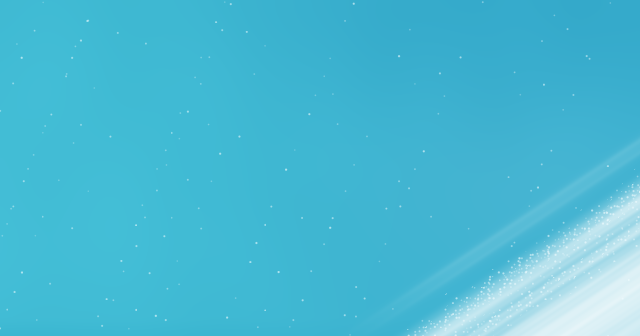
A WebGL 1 fragment shader for this background:

```glsl
precision highp float;

uniform vec2 u_resolution;

vec2 hash2(vec2 p) {
  p = vec2(dot(p, vec2(127.1, 311.7)), dot(p, vec2(269.5, 183.3)));
  return fract(sin(p) * 43758.5);
}

float gradientNoise(vec2 p) {
  vec2 i = floor(p), f = fract(p);
  vec2 u = f * f * (3.0 - 2.0 * f);
  vec2 r = vec2(1.0, 0.0);
  float a = dot(hash2(i) * 2.0 - 1.0, f);
  float b = dot(hash2(i + r.xy) * 2.0 - 1.0, f - r.xy);
  float c = dot(hash2(i + r.yx) * 2.0 - 1.0, f - r.yx);
  float d = dot(hash2(i + r.xx) * 2.0 - 1.0, f - r.xx);
  return mix(mix(a, b, u.x), mix(c, d, u.x), u.y);
}

// Soft ridge centred on c with half-width w
float ridge(float x, float c, float w) {
  float t = (x - c) / w;
  return exp(-t * t);
}

// Sparse round specks, at most one per cell
float specks(vec2 p, float cell, float density, float pixel) {
  vec2 id = floor(p / cell);
  vec2 center = (id + 0.25 + 0.5 * hash2(id)) * cell;
  vec2 pick = hash2(id + 37.0);
  float radius = mix(0.0012, 0.0024, pick.y);
  float dotMask = 1.0 - smoothstep(radius - 0.5 * pixel, radius + pixel, length(p - center));
  return dotMask * step(pick.x, density) * (0.4 + 0.6 * pick.y);
}

vec3 seaBackdrop(vec2 uv, vec2 p) {
  vec3 color = mix(vec3(0.245, 0.725, 0.825), vec3(0.245, 0.695, 0.815), smoothstep(0.2, 0.9, uv.x));
  float topRight = smoothstep(0.45, 1.0, uv.y) * smoothstep(0.1, 0.85, uv.x);
  color = mix(color, vec3(0.205, 0.665, 0.795), topRight * 0.9);
  color = mix(color, vec3(0.27, 0.75, 0.845), 0.75 * exp(-dot(p - vec2(0.1, 0.45), p - vec2(0.1, 0.45)) * 4.0));
  color = mix(color, vec3(0.28, 0.71, 0.825), 0.7 * ridge(uv.x, 0.82, 0.2) * ridge(uv.y, 0.42, 0.22));
  color -= vec3(0.02, 0.015, 0.01) * smoothstep(0.06, 0.0, uv.y) * (1.0 - uv.x);
  return color + 0.012 * gradientNoise(p * vec2(4.0, 2.5) + 3.0);
}

void main() {
  vec2 uv = gl_FragCoord.xy / u_resolution;
  vec2 p = gl_FragCoord.xy / u_resolution.y;
  p.x *= 1.91 * u_resolution.y / u_resolution.x;
  float pixel = 1.0 / u_resolution.y;

  // Beam coordinates: along the slope, and across toward the lower right
  vec2 q = p - vec2(1.206, 0.0);
  float along = dot(q, vec2(0.835, 0.551));
  float across = dot(q, vec2(0.551, -0.835));

  vec3 color = seaBackdrop(uv, p);

  // Faint outer streak with two strands
  float strands = 0.15 * ridge(across, -0.083, 0.024)
                + 0.10 * ridge(across, -0.098, 0.008)
                + 0.07 * ridge(across, -0.068, 0.007);
  color = mix(color, vec3(0.75, 0.91, 0.94), strands * smoothstep(-0.25, 0.35, along));

  // Main beam: pale veil, bright strands and a white core
  float fine = gradientNoise(vec2(along * 1.6, across * 75.0));
  float broad = gradientNoise(vec2(along * 1.1 + 5.0, across * 28.0));
  float beam = 0.56 * smoothstep(-0.025, 0.055, across)
             + 0.14 * ridge(across, 0.055, 0.022)
             + 0.10 * ridge(across, 0.115, 0.016)
             + 0.33 * smoothstep(0.14, 0.225, across)
             - 0.09 * smoothstep(0.27, 0.34, across);
  float texture = (0.16 * fine + 0.2 * broad) * smoothstep(-0.02, 0.06, across);
  beam += texture * (1.0 - 0.5 * smoothstep(0.17, 0.23, across));
  beam += 0.1 * smoothstep(0.45, 0.85, along) * ridge(across, 0.045, 0.04);
  color = mix(color, vec3(0.955, 0.98, 0.985), clamp(beam, 0.0, 1.0));

  // Scattered specks, thickest near the upper edge of the beam
  float spread = 0.5 * ridge(across, 0.025, 0.03) + 0.28 * ridge(across, 0.105, 0.045);
  float glitter = 0.0;
  for (int i = 0; i < 2; i++) {
    float layer = float(i);
    glitter += specks(q + 7.0 + layer * 0.37, 0.011 + 0.005 * layer, spread, pixel);
  }
  color = mix(color, vec3(0.95, 0.99, 1.0), 0.65 * min(glitter, 1.0));

  gl_FragColor = vec4(clamp(color, 0.0, 1.0), 1.0);
}
```
